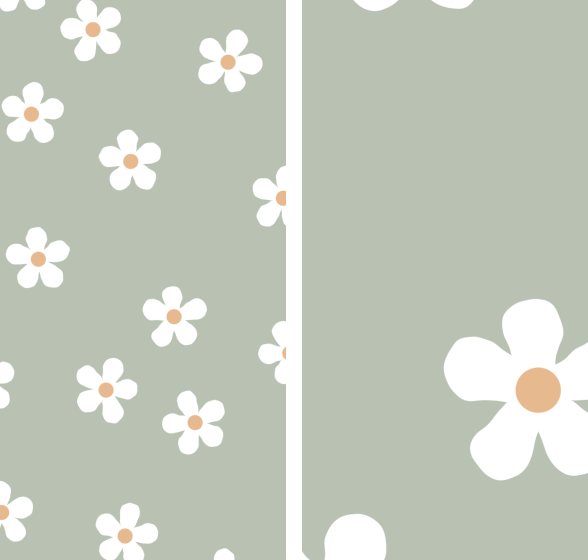
Left, the full canvas; right, a detail of the centre.
Reproduce this pattern procedurally as a Shadertoy shader.

```glsl
// Scattered white five-petal daisies with peach centres on flat sage green

const float FLOWER_RADIUS = 0.0586;  // in canvas heights
const float CELL = 3.78;             // grid spacing in flower radii
const float TILT = 0.35;             // grid rotation, hides the rows

vec2 hash2(vec2 p) {
    p = vec2(dot(p, vec2(127.1, 311.7)), dot(p, vec2(269.5, 183.3)));
    return fract(sin(p) * 43758.5);
}

mat2 rotate(float a) {
    return mat2(cos(a), sin(a), -sin(a), cos(a));
}

float cornerGradient(vec2 cell, vec2 f, vec2 corner) {
    return dot(hash2(cell + corner) * 2.0 - 1.0, f - corner);
}

float gradientNoise(vec2 p) {
    vec2 i = floor(p), f = fract(p);
    vec2 u = f * f * (3.0 - 2.0 * f);
    return mix(mix(cornerGradient(i, f, vec2(0, 0)), cornerGradient(i, f, vec2(1, 0)), u.x),
               mix(cornerGradient(i, f, vec2(0, 1)), cornerGradient(i, f, vec2(1, 1)), u.x), u.y);
}

// Capsule along +y, narrow at the origin and round at the tip
float petalDistance(vec2 p, float baseRadius, float tipRadius, float len) {
    p.x = abs(p.x);
    float b = (baseRadius - tipRadius) / len;
    float a = sqrt(1.0 - b * b);
    float k = dot(p, vec2(-b, a));
    if (k < 0.0) return length(p) - baseRadius;
    if (k > a * len) return length(p - vec2(0, len)) - tipRadius;
    return dot(p, vec2(a, b)) - baseRadius;
}

// Five slightly uneven petals joined at the middle
float flowerDistance(vec2 p, vec2 id) {
    float turn = (hash2(id + 5.3).x - 0.5) * 0.7;
    float d = length(p) - 0.3;
    for (int i = 0; i < 5; i++) {
        vec2 vary = hash2(id * 3.1 + float(i) * 7.7) - 0.5;
        float angle = turn + float(i) * 1.2566 + vary.x * 0.14;
        float petal = petalDistance(rotate(angle) * p, 0.12, 0.315 + vary.x * 0.03, 0.68 + vary.y * 0.09);
        d = min(d, petal);
    }
    return d;
}

void mainImage(out vec4 fragColor, in vec2 fragCoord) {
    float pixel = 1.0 / (iResolution.y * FLOWER_RADIUS);
    vec2 p = (fragCoord - 0.5 * iResolution.xy) * pixel;

    // Tilted grid with every row slid by a random amount
    vec2 g = rotate(TILT) * p / CELL + vec2(0.3, 0.6);
    g.x += hash2(vec2(floor(g.y), 9.0)).x;
    vec2 id = floor(g);

    // One flower per cell, jittered and turned back upright
    vec2 centre = 0.5 + (hash2(id + 21.0) - 0.5) * 0.4;
    vec2 q = rotate(-TILT) * (fract(g) - centre) * CELL;

    // Hand-cut wobble on the petal outline
    float wobble = 0.045 * gradientNoise(q * 4.5 + id * 17.3);
    float petals = flowerDistance(q, id) + wobble;
    float heart = length(q) - 0.23;

    vec3 sage = vec3(0.725, 0.757, 0.702);
    vec3 white = vec3(1.0);
    vec3 peach = vec3(0.905, 0.725, 0.555);

    float soft = 0.8 * pixel;
    vec3 colour = mix(white, sage, smoothstep(-soft, soft, petals));
    colour = mix(peach, colour, smoothstep(-soft, soft, heart));
    fragColor = vec4(colour, 1.0);
}
```
